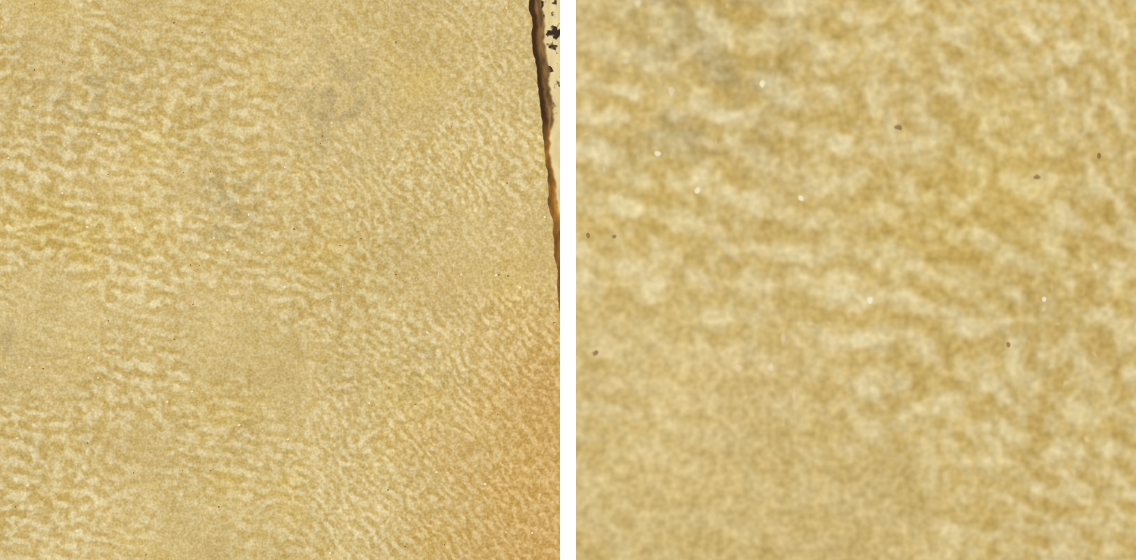
Left: the whole. Right: its middle third, enlarged.
Write a Shadertoy shader that draws this texture.

```glsl
vec2 hash2(vec2 cell) {
    uvec2 v = uvec2(ivec2(cell) + 4096) * 1664525u + 1013904223u;
    v.x += v.y * 1664525u;
    v.y += v.x * 1664525u;
    v ^= v >> 16u;
    v.x += v.y * 1664525u;
    v.y += v.x * 1664525u;
    v ^= v >> 16u;
    return vec2(v & 65535u) / 65535.0;
}

float cornerSlope(vec2 cell, vec2 offset) {
    float angle = 6.2832 * hash2(cell).x;
    return dot(vec2(cos(angle), sin(angle)), offset);
}

// Gradient noise, roughly -0.7 to 0.7
float noise(vec2 p) {
    vec2 i = floor(p), f = p - i;
    vec2 w = f * f * f * (f * (f * 6.0 - 15.0) + 10.0);
    vec2 e = vec2(1.0, 0.0);
    return mix(mix(cornerSlope(i, f), cornerSlope(i + e, f - e), w.x),
               mix(cornerSlope(i + e.yx, f - e.yx), cornerSlope(i + 1.0, f - 1.0), w.x), w.y);
}

float fbm(vec2 p, int octaves) {
    float sum = 0.0, amplitude = 1.0;
    for (int k = 0; k < octaves; k++) {
        sum += amplitude * noise(p);
        p = mat2(1.6, 1.2, -1.2, 1.6) * p + 17.3;
        amplitude *= 0.5;
    }
    return sum;
}

// Short scalloped dashes lined up in wavy rows at the given angle
float ripples(vec2 p, float angle, vec2 frequency, float waviness) {
    vec2 along = vec2(cos(angle), sin(angle));
    vec2 q = vec2(dot(p, along), dot(p, vec2(-along.y, along.x))) * frequency;
    float row = sin(4.2 * q.y + waviness * noise(q * vec2(0.5, 0.25)));
    return 0.16 * row + 0.7 * noise(q) + 0.5 * noise(q * vec2(2.1, 1.6) + 31.0);
}

// Sparse ragged flecks, one candidate per grid cell
float flecks(vec2 p, float grid, float share, float radius) {
    vec2 cell = floor(p * grid);
    vec2 pick = hash2(cell + 700.0);
    vec2 centre = 0.3 + 0.4 * hash2(cell + 1500.0);
    vec2 d = (fract(p * grid) - centre) * vec2(1.0, 0.7 + 0.7 * pick.y);
    float size = radius * (0.5 + 0.5 * pick.y);
    float ragged = length(d) + 0.5 * size * noise(p * 330.0);
    return step(pick.x, share) * (1.0 - smoothstep(size * 0.4, size, ragged));
}

float spot(vec2 p, vec2 centre, vec2 size) {
    vec2 d = (p - centre) / size;
    return exp(-dot(d, d));
}

vec3 surface(vec2 p) {
    const vec3 honey = vec3(0.785, 0.675, 0.405);
    const vec3 cream = vec3(0.892, 0.828, 0.640);
    const vec3 plain = vec3(0.808, 0.712, 0.475);
    const vec3 greyStain = vec3(0.665, 0.595, 0.420);
    const vec3 orange = vec3(0.815, 0.650, 0.375);

    // Ripples turn steeper and finer toward the right
    vec2 warped = p + 0.02 * vec2(fbm(p * 6.0, 2), fbm(p * 6.0 + 40.0, 2));
    warped += 0.003 * vec2(noise(p * 60.0), noise(p * 60.0 + 9.0));
    float coarse = ripples(warped, -0.22, vec2(44.0, 62.0), 4.0);
    float fine = ripples(warped + 3.0, -0.85, vec2(58.0, 88.0), 5.0);
    float turn = smoothstep(0.35, 0.75, p.x + 0.25 * noise(p * 4.0));
    float wave = smoothstep(-0.36, 0.46, mix(coarse, fine, turn));

    // Patches where the ripples fade out
    float patches = fbm(p * 4.2 + 8.0, 4);
    float strength = smoothstep(-0.45, 0.12, patches) * mix(1.0, 0.85, turn);
    strength *= 1.0 - 0.7 * spot(p, vec2(0.31, 0.04), vec2(0.13, 0.15));
    strength *= 1.0 - 0.5 * smoothstep(0.72, 1.0, p.y) * smoothstep(0.15, 0.3, p.x);
    vec3 color = mix(plain, mix(honey, cream, wave), 0.25 + 0.75 * strength);

    // Broad tints and clouded stains
    color += vec3(0.040, 0.043, 0.046) * fbm(p * 3.0 + 60.0, 4);
    color += vec3(0.030, 0.032, 0.030) * fbm(p * 17.0 + 70.0, 3);
    float yellow = smoothstep(0.0, 0.7, fbm(p * 6.0 + 90.0, 4));
    color = mix(color, color * vec3(1.0, 0.985, 0.89), yellow);
    float stain = spot(p, vec2(0.60, 0.82), vec2(0.07, 0.10))
                + spot(p, vec2(0.40, 0.63), vec2(0.05, 0.07))
                + 0.7 * spot(p, vec2(0.16, 0.84), vec2(0.10, 0.07))
                + 0.7 * spot(p, vec2(0.0, 0.39), vec2(0.05, 0.05))
                + 0.5 * spot(p, vec2(0.75, 0.33), vec2(0.07, 0.06));
    color = mix(color, greyStain, 0.65 * stain * smoothstep(-0.3, 0.5, fbm(p * 32.0, 4)));
    float warmth = smoothstep(0.72, 1.15, p.x + 0.22 * (0.5 - p.y) + 0.16 * fbm(p * 5.0, 3));
    vec3 warm = orange + vec3(0.10, 0.12, 0.14) * (wave - 0.5);
    color = mix(color, warm, 0.8 * warmth * smoothstep(0.75, 0.2, p.y));

    // Fine grain, glints and pits
    color += 0.055 * noise(p * 95.0 + 12.0) + 0.085 * noise(p * 190.0);
    color += vec3(0.045, 0.045, 0.055) * noise(p * 300.0 + 50.0);
    float glossy = smoothstep(-0.1, 0.5, fbm(p * 7.0 + 25.0, 3) + 0.2 * p.x);
    float sheen = smoothstep(0.36, 0.62, noise(p * vec2(150.0, 115.0) + 77.0)) * glossy;
    float glint = 0.55 * sheen + flecks(p + 5.0, 48.0, 0.012, 0.17);
    color = mix(color, vec3(0.97, 0.94, 0.85), 0.8 * min(glint, 1.0));
    return mix(color, vec3(0.46, 0.34, 0.20), 0.6 * flecks(p + 2.0, 60.0, 0.010, 0.17));
}

// Split along the right border with a paler slab behind it
vec3 addCrack(vec3 color, vec2 p) {
    float edge = 0.945 + 0.1 * (1.0 - p.y) + 0.007 * fbm(vec2(p.y * 18.0, 2.0), 4);
    float upper = smoothstep(0.74, 0.80, p.y);
    float width = mix(0.010 + 0.11 * max(0.70 - p.y, 0.0), 0.022, upper);
    width += 0.006 * fbm(vec2(p.y * 30.0, 8.0), 3);
    float beyond = p.x - edge;
    float rough = fbm(p * vec2(70.0, 30.0), 4);
    vec3 wall = mix(vec3(0.68, 0.47, 0.20), vec3(0.50, 0.38, 0.22), upper) * (1.0 + 0.5 * rough);
    float shadow = 1.0 - smoothstep(0.002, 0.010, abs(beyond - 0.003) - 0.006 * rough);
    wall = mix(wall, vec3(0.22, 0.15, 0.10), shadow * mix(0.35, 0.85, upper));
    float blots = smoothstep(0.15, 0.45, fbm(p * 45.0 + 5.0, 3)) * smoothstep(0.77, 0.86, p.y);
    vec3 slab = mix(vec3(0.90, 0.82, 0.60) + 0.06 * rough, vec3(0.24, 0.19, 0.15), blots);
    vec3 behind = mix(wall, slab, smoothstep(-0.003, 0.003, beyond - width));
    return mix(color, behind, smoothstep(-0.0015, 0.0015, beyond));
}

void mainImage(out vec4 fragColor, in vec2 fragCoord) {
    vec2 p = fragCoord / iResolution.xy;
    fragColor = vec4(clamp(addCrack(surface(p), p), 0.0, 1.0), 1.0);
}
```
